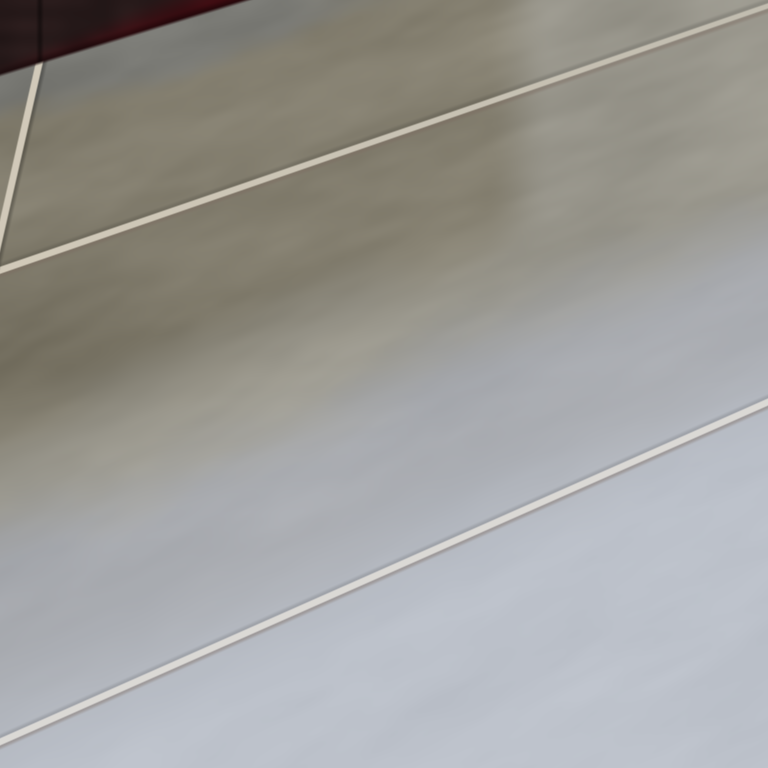
Write a Shadertoy shader that draws this texture.

```glsl
// Large stone floor tiles seen at a slant, with pale grout and a dark skirting corner.
// A pencil of converging lines gives the row coordinate; the grout repeats along it.
// Daylight fades from cool grey to warm brown across the rows, mottled by value noise.

#define ROW_START 0.034
#define ROW_STEP 0.614
#define ROW_SLOPE 0.448
#define ROW_CONVERGE 0.16
#define SKIRTING_ROW 0.902
#define GROUT_HALF 0.0046
#define SOFTNESS 0.0016
#define MOTTLE 0.075
#define SHADE_EDGE 0.68

const vec3 COOL_LIGHT = vec3(0.735, 0.755, 0.790);
const vec3 COOL_MID   = vec3(0.660, 0.670, 0.690);
const vec3 WARM_MID   = vec3(0.610, 0.600, 0.560);
const vec3 WARM_DARK  = vec3(0.525, 0.505, 0.445);
const vec3 SLATE      = vec3(0.455, 0.460, 0.450);
const vec3 GROUT_WARM = vec3(0.820, 0.790, 0.725);
const vec3 GROUT_COOL = vec3(0.860, 0.850, 0.835);
const vec3 GROUT_RIM  = vec3(0.480, 0.410, 0.370);
const vec3 SKIRTING   = vec3(0.150, 0.100, 0.100);
const vec3 MAROON     = vec3(0.240, 0.045, 0.065);

float hash(vec2 p) {
    return fract(sin(dot(p, vec2(127.1, 311.7))) * 43758.545);
}

float noise(vec2 p) {
    vec2 i = floor(p), f = fract(p);
    f = f * f * (3.0 - 2.0 * f);
    return mix(mix(hash(i), hash(i + vec2(1, 0)), f.x),
               mix(hash(i + vec2(0, 1)), hash(i + vec2(1, 1)), f.x), f.y);
}

float fbm(vec2 p) {
    float sum = 0.0, amp = 0.5;
    for (int i = 0; i < 4; i++) {
        sum += amp * noise(p);
        p = p * 2.03 + 17.3;
        amp *= 0.5;
    }
    return sum / 0.9375;
}

// Coverage of a band of the given half width around distance zero
float band(float d, float halfWidth, float soft) {
    return 1.0 - smoothstep(halfWidth - soft, halfWidth + soft, abs(d));
}

// Stone colour: daylight ramp over the rows, shade at the left, mottling
vec3 stone(vec2 uv, float row) {
    float cloud = fbm(vec2(uv.x * 5.0, row * 11.0)) - 0.5;
    float r = row + 0.10 * cloud;
    vec3 warm = mix(WARM_DARK, WARM_MID,
                    smoothstep(SHADE_EDGE - 0.05, SHADE_EDGE + 0.04, uv.x));
    vec3 col = mix(COOL_LIGHT, COOL_MID, smoothstep(-0.06, 0.18, r));
    col = mix(col, WARM_MID, smoothstep(0.22, 0.38, r));
    col = mix(col, warm, smoothstep(0.36, 0.50, r));

    // Slate reflection below the skirting and a dim patch at the left
    col = mix(col, SLATE, 0.8 * smoothstep(0.80, 0.86, r) * (1.0 - smoothstep(0.35, 0.6, uv.x)));
    vec2 patchOffset = (vec2(uv.x, row) - vec2(0.06, 0.52)) / vec2(0.22, 0.12);
    col -= 0.07 * exp(-dot(patchOffset, patchOffset));

    // Broad mottling plus faint streaks, stronger in the warm part
    float strength = mix(0.4, 1.0, smoothstep(0.1, 0.5, row));
    float streak = noise(vec2(uv.x * 22.0, row * 60.0)) - 0.5;
    return col + strength * (MOTTLE * cloud * 1.6 + 0.018 * streak);
}

void mainImage(out vec4 fragColor, in vec2 fragCoord) {
    vec2 uv = fragCoord / iResolution.xy;
    float soft = max(SOFTNESS, 0.8 / iResolution.y);
    float converge = 1.0 - ROW_CONVERGE * uv.x;
    float row = (uv.y - ROW_SLOPE * uv.x) / converge;
    vec3 col = stone(uv, row);

    // Long grout lines, thinner and duller toward the far right
    float cell = (row - ROW_START) / ROW_STEP;
    float d = (fract(cell + 0.5) - 0.5) * ROW_STEP * converge;
    float far = smoothstep(0.3, 0.7, row) * uv.x;
    float halfWidth = GROUT_HALF * (1.0 - 0.3 * far);
    vec3 grout = mix(GROUT_COOL, GROUT_WARM, smoothstep(0.3, 0.6, row));
    grout = mix(grout, WARM_MID + 0.1, 0.6 * far);
    col = mix(col, GROUT_RIM, 0.40 * band(d + 0.006, 0.003, soft * 2.0));
    col = mix(col, col * 0.88, band(d - 0.006, 0.003, soft * 2.0));
    col = mix(col, grout, band(d, halfWidth, soft));

    // Cross joint, only in the row that meets the skirting
    float joint = uv.x - 0.0495 - 0.2276 * (uv.y - 0.911);
    float inRow = smoothstep(-soft, soft, row - ROW_START - ROW_STEP);
    col = mix(col, col * 0.75, inRow * band(joint - 0.006, 0.003, soft * 2.0));
    col = mix(col, GROUT_WARM, inRow * band(joint, GROUT_HALF, soft));

    // Dark skirting with a maroon glow along its lower edge
    float above = (row - SKIRTING_ROW) * converge;
    vec3 board = mix(MAROON, SKIRTING, smoothstep(0.0, 0.05, above + 0.03 - 0.12 * uv.x));
    board *= 0.85 + 0.3 * noise(uv * vec2(30.0, 60.0));
    board *= 1.0 - 0.4 * band(uv.x - 0.052, 0.003, soft * 2.0);
    board *= mix(0.6, 1.0, smoothstep(0.0, 0.012, above));
    col = mix(col, board, smoothstep(-soft * 2.0, soft * 2.0, above));

    fragColor = vec4(clamp(col, 0.0, 1.0), 1.0);
}
```
